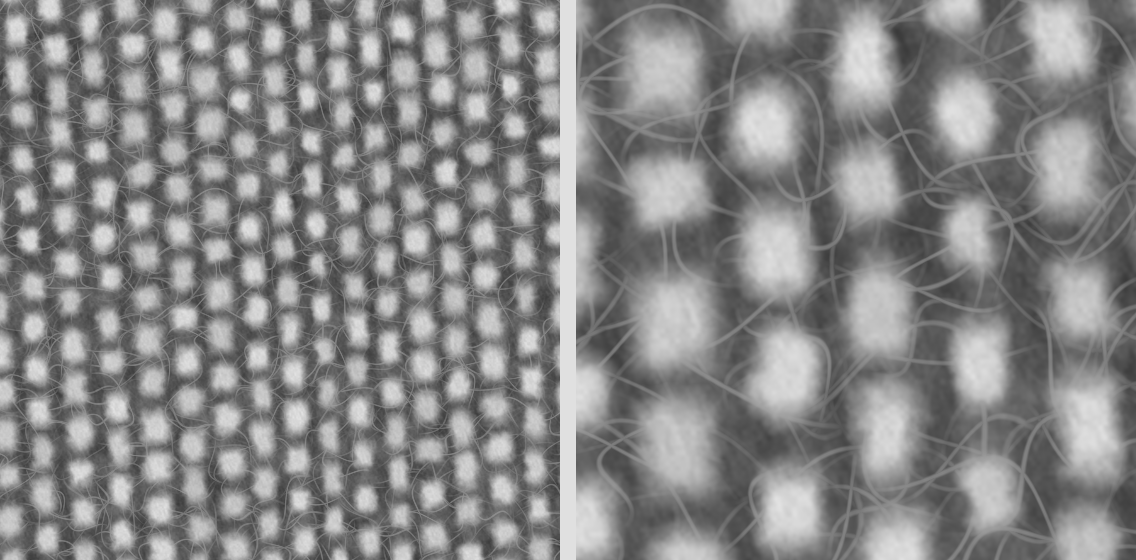
Left, the full canvas; right, a detail of the centre.
This texture is drawn by a Shadertoy shader. Its source:

```glsl
// Coarse grey plain weave, slightly turned, seen close up with loose fuzz.
// Soft superellipse knots sit on alternate crossings of ends and picks;
// value noise roughens the yarn and wavy strands in cells form stray hairs.

const float ENDS = 15.9;             // columns across the canvas
const float PICKS = 26.4;            // half-row steps down the canvas
const float COLUMN_LEAN = 0.064;     // drift of columns to the right, going down
const float ROW_LEAN = 0.061;        // rise of rows, going right
const vec2 KNOT_SIZE = vec2(0.33, 0.70); // half size in ends and picks
const float KNOT_CORE = 0.38;        // where the edge falloff starts
const float KNOT_RIM = 1.42;         // where the edge falloff ends
const float GROUND = 0.315;          // grey of the gaps
const float PEAK = 0.82;             // grey of the knot tops
const float HAIR_GREY = 0.64;
const float HAIR_WIDTH = 0.0017;
const int HAIR_LAYERS = 14;

float hash(vec2 p) {
    vec3 q = fract(vec3(p.xyx) * 0.1031);
    q += dot(q, q.yzx + 33.33);
    return fract((q.x + q.y) * q.z);
}

float noise(vec2 p) {
    vec2 i = floor(p), f = fract(p);
    f = f * f * (3.0 - 2.0 * f);
    return mix(mix(hash(i), hash(i + vec2(1, 0)), f.x),
               mix(hash(i + vec2(0, 1)), hash(i + vec2(1, 1)), f.x), f.y);
}

float fbm(vec2 p) {
    float sum = 0.0, amp = 0.5;
    for (int k = 0; k < 4; k++) {
        sum += amp * noise(p);
        p = mat2(1.6, 1.2, -1.2, 1.6) * p + 7.3;
        amp *= 0.5;
    }
    return sum;
}

// Canvas position to (end, pick) coordinates, picks counted from the top
vec2 weaveCoords(vec2 uv) {
    float down = 1.0 - uv.y;
    float end = (uv.x - COLUMN_LEAN * down) * ENDS;
    end -= 0.02 + 0.18 * sin(0.44 * (end - 2.2));   // uneven spacing
    return vec2(end, (down + ROW_LEAN * uv.x) * PICKS);
}

// Height of the brightest knot nearby, 0 in the gaps to about 1 on top
float knots(vec2 w) {
    float top = 0.0;
    vec2 base = floor(w);
    for (int j = -2; j <= 2; j++)
    for (int i = -1; i <= 1; i++) {
        vec2 id = base + vec2(i, j);
        float odd = mod(id.x, 2.0);
        if (mod(id.x + id.y, 2.0) < 0.5) continue;
        float h = hash(id + 40.0);
        // Ends share a width, picks share a thickness
        vec2 size = KNOT_SIZE;
        size.x *= 0.94 + 0.13 * odd + 0.12 * cos(0.9 * (id.x - 4.6))
                + 0.16 * (h - 0.5);
        size.y *= 0.74 + 0.34 * hash(vec2(id.y + 60.0, 9.0))
                + 0.28 * hash(id + 71.0);
        vec2 shift = vec2(hash(id + 13.0), hash(id + 29.0)) - 0.5;
        vec2 q = abs(w - id - 0.5 - shift * vec2(0.10, 0.22)) / size;
        float d = pow(dot(q * q, q) + 1e-5, 1.0 / 3.0);
        float mask = 1.0 - smoothstep(KNOT_CORE, KNOT_RIM, d);
        top = max(top, mask * (0.84 + 0.24 * hash(id + 97.0)));
    }
    return top;
}

// Stray hairs: one wavy strand per stretched cell, in turned layers
float hairs(vec2 uv) {
    float sum = 0.0;
    float width = max(HAIR_WIDTH, 1.0 / iResolution.y);
    for (int k = 0; k < HAIR_LAYERS; k++) {
        float n = float(k);
        float angle = 1.6 + 1.5 * sin(n * 2.4);
        float c = cos(angle), s = sin(angle);
        vec2 scale = vec2(7.0, 13.0) * (0.8 + 0.07 * n);
        vec2 q = mat2(c, -s, s, c) * uv;
        q += 0.007 * sin(q.yx * 43.0 + n * 1.7);
        q = q * scale + n * 5.37 + 30.0;
        vec2 id = floor(q), f = fract(q) - 0.5;
        float h = hash(id + n * 17.0);
        float bend = 3.0 + 5.0 * h;
        float phase = bend * f.x + h * 40.0;
        float slope = 0.28 * bend * cos(phase) * scale.x / scale.y;
        float d = abs(f.y - 0.28 * sin(phase)) / (scale.y * sqrt(1.0 + slope * slope));
        float line = 1.0 - smoothstep(0.2 * width, 1.3 * width, d);
        line *= 1.0 - smoothstep(0.2, 0.5, abs(f.x));
        sum = max(sum, line * smoothstep(0.25, 1.0, hash(id + n * 3.0 + 5.0)));
    }
    return sum;
}

void mainImage(out vec4 fragColor, in vec2 fragCoord) {
    vec2 uv = fragCoord / iResolution.y;
    vec2 rough = vec2(fbm(uv * 55.0), fbm(uv * 55.0 + 31.0)) - 0.47;
    vec2 w = weaveCoords(uv) + rough * vec2(0.24, 0.38);

    // Gaps: darkest between columns, lifted by cloudy fuzz
    float column = 0.5 - 0.5 * cos(6.2832 * w.x);
    float fuzz = fbm(uv * vec2(38.0, 30.0) + 11.0);
    float grey = GROUND + 0.055 * column + 0.24 * (fuzz - 0.42);

    // Knots, then fine twisted grain
    float knot = knots(w);
    grey = mix(grey, PEAK, knot);
    float grain = noise(vec2(uv.x * 260.0 + uv.y * 90.0, uv.y * 130.0)) - 0.5;
    grey += grain * 0.055 + (noise(uv * 330.0) - 0.5) * 0.04;

    // Hairs only lighten what they cross
    grey = mix(grey, max(grey, HAIR_GREY), 0.55 * hairs(uv));
    fragColor = vec4(vec3(clamp(grey, 0.0, 1.0)), 1.0);
}
```
